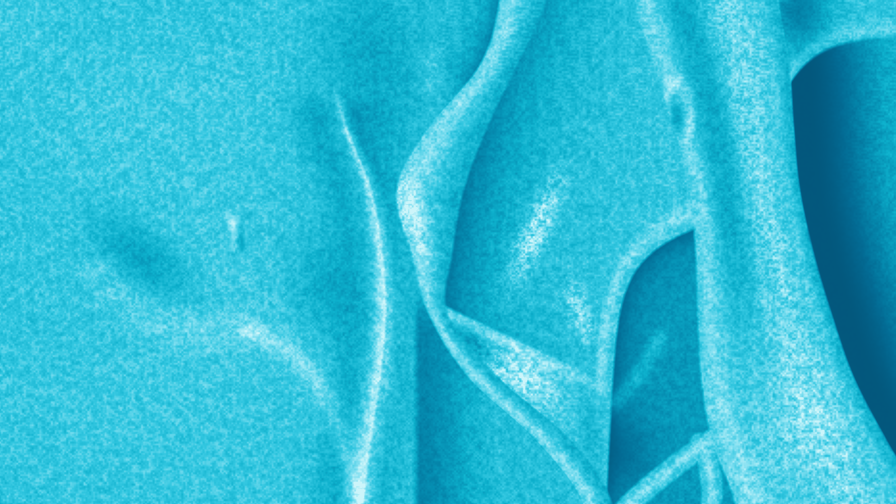
Reproduce this texture procedurally as a WebGL 2 fragment shader.

```glsl
#version 300 es
precision highp float;
// Draws glossy turquoise gel pulled into soft vertical folds with dark hollows.
uniform vec2 u_resolution;
out vec4 outColor;

// Tuning values; lengths are in canvas heights
const float EDGE = .004, GRAIN = .37, GRAIN_FREQ = 125., BASE_TONE = .81;
// Tone ramp from deep shadow to gloss
const vec3 RAMP[7] = vec3[7](vec3(.01, .31, .45), vec3(.01, .42, .58), vec3(.02, .56, .7),
  vec3(.05, .69, .8), vec3(.2, .78, .88), vec3(.49, .87, .94), vec3(.8, .96, .98));
// Fold outlines: x at nine equal heights, bottom to top
const float RIDGE[9] = float[9](.722, .736, .755, .766, .759, .736, .688, .66, .65);
const float FOLD_L[9] = float[9](1.157, 1.065, .931, .852, .815, .787, .852, .954, .991);
const float FOLD_R[9] = float[9](1.215, 1.134, .99, .889, .898, .921, .968, 1.028, 1.083);
const float SHEET_L[9] = float[9](1.458, 1.412, 1.391, 1.384, 1.38, 1.366, 1.336, 1.296, 1.259);
const float SHEET_R[9] = float[9](1.829, 1.759, 1.694, 1.65, 1.613, 1.586, 1.574, 1.565, 1.544);

vec2 p; // current point

float hash(vec2 q) { return fract(sin(dot(q, vec2(127.1, 311.7))) * 43758.5); }

float noise(vec2 q) {
  vec2 i = floor(q), f = fract(q);
  f = f * f * (3. - 2. * f);
  return mix(mix(hash(i), hash(i + vec2(1, 0)), f.x),
             mix(hash(i + vec2(0, 1)), hash(i + vec2(1, 1)), f.x), f.y);
}

// Catmull-Rom outline at the current height
float outline(float k[9]) {
  float s = clamp(p.y, 0., .9999) * 8., t = fract(s);
  int i = int(s);
  float a = k[max(i - 1, 0)], b = k[i], c = k[i + 1], d = k[min(i + 2, 8)];
  return b + .5 * t * (c - a + t * (2. * a - 5. * b + 4. * c - d + t * (3. * (b - c) + d - a)));
}

// Soft rotated ellipse
float blob(float cx, float cy, float rx, float ry, float angle) {
  vec2 d = p - vec2(cx, cy), u = vec2(cos(angle), sin(angle));
  vec2 q = vec2(dot(d, u), dot(d, vec2(-u.y, u.x))) / vec2(rx, ry);
  return exp(-dot(q, q));
}

// Distance to a quadratic curve
float curve(vec2 a, vec2 b, vec2 c) {
  float best = 9.;
  vec2 last = a;
  for (int i = 1; i <= 10; i++) {
    float t = float(i) / 10.;
    vec2 next = mix(mix(a, b, t), mix(b, c, t), t), e = next - last, d = p - last;
    best = min(best, length(d - e * clamp(dot(d, e) / dot(e, e), 0., 1.)));
    last = next;
  }
  return best;
}

float glow(float d, float w) { return exp(-d * d / (w * w)); }
float inside(float d) { return smoothstep(-EDGE, EDGE, d); }

void main() {
  p = gl_FragCoord.xy / u_resolution.y;
  float x = p.x, y = p.y;
  float foldL = outline(FOLD_L), foldR = outline(FOLD_R);
  float sheetL = outline(SHEET_L), sheetR = outline(SHEET_R);
  float fine = noise(p * GRAIN_FREQ) * .5 + noise(p * GRAIN_FREQ * 2.1) * .5 - .5;
  float fleck = .9 + 1.1 * fine;

  // Open surface with its dent and small bump
  float tone = BASE_TONE + .07 * (noise(p * 5.) - .5);
  tone -= .28 * blob(.28, .49, .12, .055, -.65) + .22 * blob(.64, .43, .06, .1, .2);
  tone += .1 * glow(curve(vec2(.2, .46), vec2(.3, .32), vec2(.48, .35)), .035);
  tone += .16 * blob(.856, .85, .025, .055, 0.) - .25 * blob(.74, .87, .11, .19, .3);
  tone += .32 * blob(.463, .55, .01, .024, .2) - .32 * blob(.478, .525, .009, .022, .2);
  tone -= .48 * exp(-max(foldL - x, 0.) / .05) * smoothstep(.76, .88, y);

  // Thin ridges left of the main fold
  float ridge = x - outline(RIDGE), fade = 1. - smoothstep(.76, .84, y);
  tone -= fade * (.26 * inside(ridge) * exp(-max(ridge - .02, 0.) / .06) + .2 * glow(ridge + .06, .045));
  tone += .36 * fade * glow(ridge, mix(.026, .012, smoothstep(.2, .8, y)));
  tone += .22 * glow(curve(vec2(.5, .34), vec2(.66, .3), vec2(.705, .02)), .022);

  // Hollow below the main fold
  float hollow = smoothstep(.815, .835, x) * (1. - smoothstep(.34, .46, y));
  tone = mix(tone, mix(.34, .72, smoothstep(.826, 1., x)), hollow);

  // Stretched membrane behind the fold
  float shade = mix(.52, .33, smoothstep(.6, 1., y));
  float membrane = .8 - shade * exp(-max(x - foldR, 0.) / .105);
  membrane += fleck * (.42 * blob(1.06, .535, .105, .027, 1.15) + .3 * blob(1.15, .38, .06, .018, 1.9));
  tone = mix(tone, membrane, inside(x - foldL) * inside(x - .87));

  // Pocket: sloping lip and upright band along the cave
  float arch = .15 * exp((y - .546) / .058);
  float caveD = (x - 1.203 - .05 * y - arch) / length(vec2(1, .05 + arch / .058));
  float pocketD = max(.9 * (.394 - .47 * (x - .88) - y), caveD + .038);
  float pocket = .8 + .17 * glow(pocketD - .013, .012);
  pocket += .36 * fleck * blob(1.03, .255, .09, .042, -.55);
  pocket -= .38 * blob(.94, .315, .06, .025, -.6) + .16 * blob(1.17, .14, .02, .12, .1);
  tone = mix(tone, pocket, inside(pocketD) * inside(x - foldL) * inside(.6 - y));

  // Cave with thin strands
  float cave = .47 - .28 * exp(-max(caveD, 0.) / .035) - .14 * blob(1.25, .1, .06, .07, 0.);
  cave += .22 * glow(curve(vec2(1.22, .2), vec2(1.27, .25), vec2(1.31, .33)), .016);
  float branch = min(curve(vec2(1.23, -.02), vec2(1.31, .06), vec2(1.41, .125)),
                     curve(vec2(1.39, .12), vec2(1.42, .06), vec2(1.41, -.02)));
  cave = mix(cave, .76 + .22 * glow(branch, .012), inside(.021 - branch));
  tone = mix(tone, cave, inside(caveD) * inside(.546 - y));

  // Main fold, rounded across its width
  float span = (x - foldL) / (foldR - foldL);
  float fold = .82 + .17 * glow(span - .25, .22) - .22 * smoothstep(.4, 1., span);
  fold += .2 * fleck * blob(.81, .58, .03, .09, .2);
  tone = mix(tone, fold, inside(x - foldL) * inside(foldR - x));

  // Shadowed ground and curled lip on the right
  float ground = .06 + .6 * smoothstep(.03, .25, x - sheetR);
  float curl = y - .93 + .1 * exp((1.565 - x) / .06);
  float lip = .77 + .14 * glow(curl - .02, .015) - .45 * blob(1.585, .98, .06, .08, 0.);
  tone = mix(tone, mix(ground, lip, inside(curl * .7)), inside(x - sheetR));

  // Broad front sheet with its small loop
  span = (x - sheetL) / (sheetR - sheetL);
  float sheet = .81 + .16 * glow(span - .1, .09) - .25 * glow(span - .34, .16) * smoothstep(.2, .6, y);
  sheet += fleck * (.15 * glow(span - .65, .18) + .12 * blob(1.58, .15, .1, .14, -.4));
  sheet -= .2 * smoothstep(.88, 1., span) + .42 * blob(1.345, .77, .013, .04, .15);
  sheet += .17 * glow(length((p - vec2(1.347, .78)) / vec2(.026, .06)) - 1., .3);
  tone = mix(tone, sheet, inside(x - sheetL) * inside(sheetR - x));

  // Frosted grain, then tone to colour
  tone += GRAIN * fine * smoothstep(0., .8, tone);
  vec3 color = RAMP[0];
  for (int i = 1; i < 7; i++) color = mix(color, RAMP[i], clamp(tone * 5. - float(i - 1), 0., 1.));
  outColor = vec4(color, 1);
}
```
